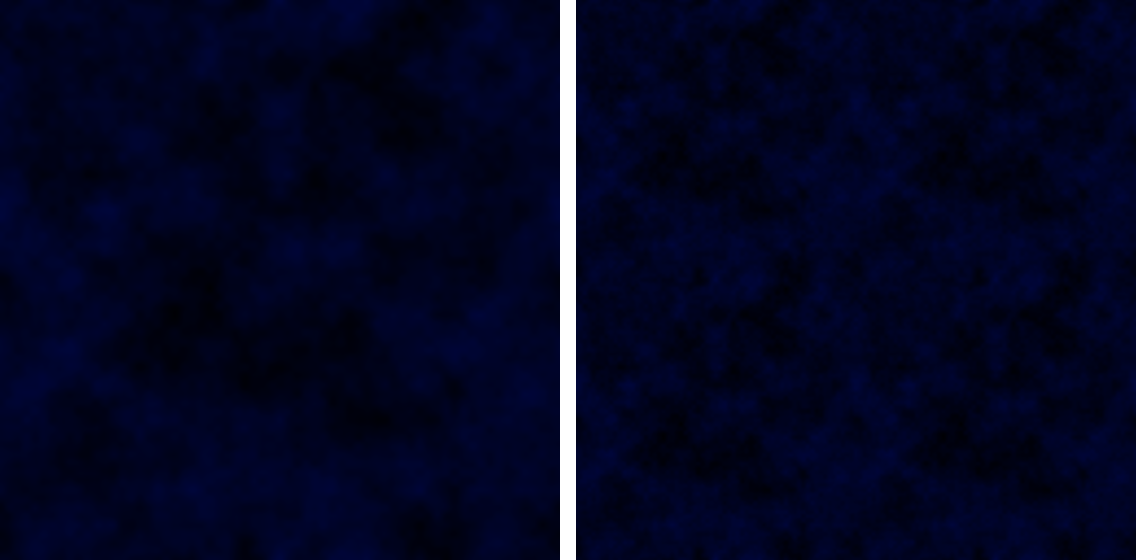
Left, the tile; right, the same tile 2 across and 2 down.
Reproduce this texture procedurally as a Shadertoy shader.

```glsl
float hash(vec2 cell, float seed) {
    return fract(sin(dot(cell, vec2(127.1, 311.7)) + seed * 74.7) * 43758.5453);
}

// Value noise on a lattice that wraps after a whole number of cells
float tiledNoise(vec2 uv, float cells, float seed) {
    vec2 p = uv * cells;
    vec2 cell = floor(p);
    vec2 f = fract(p);
    vec2 blend = f * f * (3.0 - 2.0 * f);
    vec2 lo = mod(cell, cells);
    vec2 hi = mod(cell + 1.0, cells);
    float bottom = mix(hash(lo, seed), hash(vec2(hi.x, lo.y), seed), blend.x);
    float top = mix(hash(vec2(lo.x, hi.y), seed), hash(hi, seed), blend.x);
    return mix(bottom, top, blend.y);
}

// Broad patches and mid-sized blots carry most of the weight, fine layers fray them
float cloud(vec2 uv, float baseCells, vec4 weights) {
    float sum = 0.0;
    float cells = baseCells;
    for (int i = 0; i < 4; i++) {
        sum += weights[i] * tiledNoise(uv, cells, float(i) + 5.0);
        cells *= 2.0;
    }
    return sum;
}

// Deep navy, fading to black in the darkest blots
vec3 navy(float density, float meanBlue, float contrast) {
    float blue = max(meanBlue + contrast * (density - 0.5), 0.0);
    return blue * vec3(0.0, 0.1, 1.0);
}

void mainImage(out vec4 fragColor, in vec2 fragCoord) {
    vec2 uv = fragCoord / iResolution.xy;
    float density = cloud(uv, 8.0, vec4(0.33, 0.34, 0.20, 0.13));
    fragColor = vec4(navy(density, 0.126, 0.31), 1.0);
}
```
